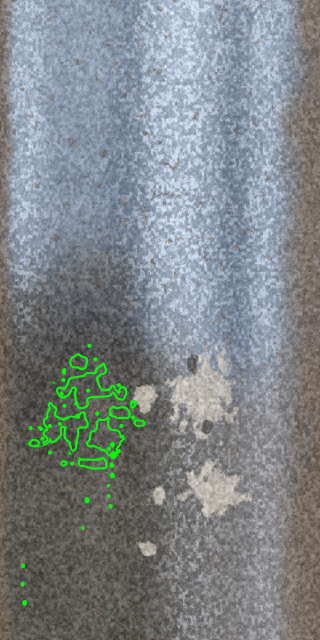
Reproduce this texture procedurally as a WebGL 1 fragment shader.

```glsl
precision highp float;
uniform vec2 u_resolution;

// Metal and soil colours
const vec3 STEEL = vec3(0.52, 0.575, 0.65);
const vec3 FROST = vec3(0.77, 0.83, 0.90);
const vec3 SOIL = vec3(0.345, 0.335, 0.315);
const vec3 WORN = vec3(0.55, 0.545, 0.56);
const vec3 RUST = vec3(0.46, 0.39, 0.33);
const vec3 CREAM = vec3(0.80, 0.77, 0.73);
const vec3 MARK = vec3(0.04, 0.96, 0.05);

// Tuning values, in canvas widths
const float GRAIN_FREQ = 120.0;
const float GRAIN_GAIN = 0.30;
const float MARK_FREQ = 31.0;
const float MARK_LEVEL = 0.53;
const float LINE_HALF = 0.0036;
const float DOT_RADIUS = 0.0075;
const float DOT_CELL = 0.036;
const float DOT_CHANCE = 0.30;

float hash(vec2 p) {
  vec3 q = fract(vec3(p.xyx) * 0.1031);
  q += dot(q, q.yzx + 33.33);
  return fract((q.x + q.y) * q.z);
}

float noise(vec2 p) {
  vec2 i = floor(p), f = fract(p);
  f = f * f * (3.0 - 2.0 * f);
  return mix(mix(hash(i), hash(i + vec2(1.0, 0.0)), f.x),
             mix(hash(i + vec2(0.0, 1.0)), hash(i + 1.0), f.x), f.y);
}

float fbm(vec2 p) {
  float sum = 0.0, amp = 0.5;
  for (int i = 0; i < 4; i++) {
    sum += amp * noise(p);
    p = p * 2.03 + 17.3;
    amp *= 0.5;
  }
  return sum / 0.9375;
}

float bump(float x, float centre, float width) {
  float d = (x - centre) / width;
  return exp(-d * d);
}

// Soft ellipse: 1 at the centre, 0 on the rim, negative outside
float ellipse(vec2 p, vec2 centre, vec2 radius) {
  return 1.0 - length((p - centre) / radius);
}

// Ragged flaked patch
float flake(vec2 p, vec2 centre, vec2 radius, float ragged) {
  return smoothstep(0.0, 0.22, ellipse(p, centre, radius) * 0.7 + ragged - 0.62);
}

float clusterShape(vec2 p) {
  float body = max(ellipse(p, vec2(0.275, 0.69), vec2(0.125, 0.125)),
                   ellipse(p, vec2(0.275, 0.79), vec2(0.065, 0.115)));
  return max(body, ellipse(p, vec2(0.115, 0.635), vec2(0.04, 0.03)));
}

float markField(vec2 p) {
  float n = 0.75 * noise(p * MARK_FREQ) + 0.25 * noise(p * MARK_FREQ * 2.1 + 9.0);
  return n - MARK_LEVEL + min(0.0, clusterShape(p) * 0.9);
}

// Outline of the noise islands
float contourDistance(vec2 p) {
  vec2 e = vec2(0.002, 0.0);
  float f = markField(p);
  vec2 slope = vec2(markField(p + e.xy) - f, markField(p + e.yx) - f) / e.x;
  return abs(f) / max(length(slope), 3.0) - LINE_HALF;
}

// Jittered dots around the cluster
float scatterDistance(vec2 p) {
  vec2 cell = floor(p / DOT_CELL);
  vec2 jitter = vec2(hash(cell + 3.1), hash(cell + 8.7)) * 0.5 + 0.25;
  vec2 centre = (cell + jitter) * DOT_CELL;
  bool used = hash(cell + 21.0) < DOT_CHANCE && clusterShape(centre) > -0.28;
  return used ? length(p - centre) - DOT_RADIUS * 0.85 : 1.0;
}

// Vertical trail of dots
float trailDistance(vec2 p, vec2 top, float spacing, float count) {
  float d = 1.0;
  for (int i = 0; i < 7; i++) {
    float k = float(i);
    if (k >= count) break;
    float r = hash(top * 50.0 + k * 7.3);
    vec2 centre = top + vec2((r - 0.5) * 0.016, -k * spacing);
    d = min(d, length((p - centre) * vec2(1.0, 0.85)) - DOT_RADIUS * (0.65 + 0.5 * r));
  }
  return d;
}

void main() {
  vec2 p = gl_FragCoord.xy / u_resolution.x;
  p.y = gl_FragCoord.y / u_resolution.y * 2.0;
  float pixel = 1.0 / u_resolution.x;
  float x = p.x;
  float cloud = fbm(p * vec2(9.0, 5.0));
  float grain = fbm(p * vec2(GRAIN_FREQ, GRAIN_FREQ * 0.8));
  float ragged = fbm(p * vec2(42.0, 36.0));

  // Upper steel with vertical bands
  float band = 0.09 * bump(x, 0.08, 0.06) + 0.13 * bump(x, 0.56, 0.11)
             + 0.07 * bump(x, 0.83, 0.05) - 0.07 * bump(x, 0.39, 0.07)
             - 0.06 * bump(x, 0.73, 0.05);
  vec3 upper = STEEL + band + 0.04 * smoothstep(1.4, 1.9, p.y);

  // Lower soil, worn paler on the right
  float worn = smoothstep(0.42, 0.62, x) * 0.62 + 0.38 * bump(x, 0.83, 0.08);
  vec3 lower = mix(SOIL, WORN, worn) + 0.04 * bump(x, 0.31, 0.04);
  float edge = mix(1.06, 0.78, smoothstep(0.35, 0.6, x)) + (cloud - 0.5) * 0.35;
  vec3 col = mix(lower, upper, smoothstep(edge - 0.2, edge + 0.25, p.y));
  float smudge = bump(x, 0.27, 0.2) * bump(p.y, 0.93, 0.24);
  col = mix(col, vec3(0.29, 0.29, 0.30), smudge * 0.6);

  // Frosty flecks
  float frost = 0.75 * bump(x, 0.56, 0.14) + 0.45 * bump(x, 0.08, 0.06) + 0.5 * bump(x, 0.83, 0.07);
  frost *= mix(0.45 * smoothstep(0.45, 0.6, x), 1.0, smoothstep(0.8, 1.25, p.y));
  float fleck = smoothstep(0.48, 0.62, 0.65 * grain + 0.35 * ragged + 0.08 * (frost - 0.4));
  col = mix(col, FROST, fleck * frost);

  // Rusty sides and stains
  float side = smoothstep(0.86, 0.98, x + (cloud - 0.5) * 0.12)
             + smoothstep(0.055, 0.0, x + (cloud - 0.5) * 0.04);
  col = mix(col, RUST, clamp(side, 0.0, 1.0) * 0.75);
  col = mix(col, RUST, smoothstep(0.68, 0.8, ragged) * 0.5);

  // Cream flaking and dark pits
  float cream = flake(p, vec2(0.64, 0.76), vec2(0.12, 0.17), ragged);
  cream = max(cream, flake(p, vec2(0.67, 0.46), vec2(0.13, 0.10), ragged));
  cream = max(cream, flake(p, vec2(0.456, 0.755), vec2(0.05, 0.065), ragged));
  cream = max(cream, flake(p, vec2(0.49, 0.45), vec2(0.05, 0.03), ragged));
  cream = max(cream, flake(p, vec2(0.465, 0.285), vec2(0.05, 0.03), ragged));
  col = mix(col, CREAM, cream * 0.8);
  float pit = max(flake(p, vec2(0.60, 0.86), vec2(0.025, 0.045), ragged),
                  flake(p, vec2(0.65, 0.67), vec2(0.03, 0.03), ragged));
  col = mix(col, vec3(0.25), pit * 0.7);

  // Fine grain
  float grit = noise(p * 170.0) - 0.5;
  col += (grain - 0.5) * GRAIN_GAIN + grit * 0.10 + (cloud - 0.5) * 0.08;

  // Green outlines and dots
  float d = min(contourDistance(p), scatterDistance(p));
  d = min(d, trailDistance(p, vec2(0.347, 0.61), 0.032, 7.0));
  d = min(d, trailDistance(p, vec2(0.266, 0.437), 0.087, 2.0));
  d = min(d, trailDistance(p, vec2(0.073, 0.232), 0.058, 3.0));
  col = mix(col, MARK, smoothstep(pixel * 0.7, -pixel * 0.7, d));

  gl_FragColor = vec4(clamp(col, 0.0, 1.0), 1.0);
}
```
